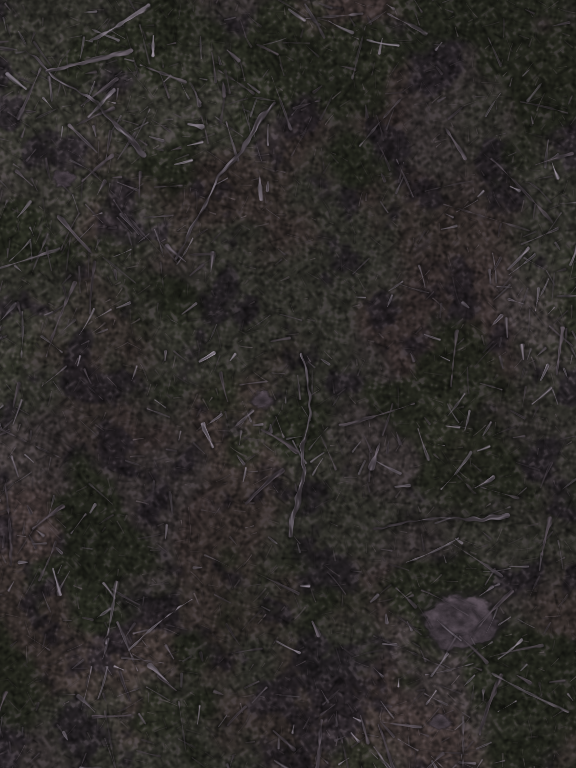
This texture is drawn by a WebGL 1 fragment shader. Its source:

```glsl
precision highp float;
// Dim forest clearing seen from above: grainy mottled soil, moss and dry grass
// from layered noise, strewn with heaps of splintered twigs on jittered grids,
// then a few long bent branches and weathered stones.
uniform vec2 u_resolution;

const vec3 SOIL = vec3(0.212, 0.190, 0.190);
const vec3 GRASS = vec3(0.192, 0.190, 0.168);
const vec3 MOSS = vec3(0.138, 0.148, 0.112);
const vec3 BRACKEN = vec3(0.225, 0.182, 0.178);
const vec3 SHADE = vec3(0.138, 0.120, 0.140);
const vec3 STRAW = vec3(0.295, 0.265, 0.285);
const vec3 OLD_WOOD = vec3(0.275, 0.245, 0.272);
const vec3 PALE_WOOD = vec3(0.550, 0.515, 0.565);
const vec3 STONE = vec3(0.275, 0.242, 0.270);

float hash(vec2 p) {
  vec3 q = fract(vec3(p.xyx) * 0.1031);
  q += dot(q, q.yzx + 33.33);
  return fract((q.x + q.y) * q.z);
}

vec2 hash2(vec2 p) {
  return vec2(hash(p + 17.3), hash(p + 59.7));
}

float noise(vec2 p) {
  vec2 i = floor(p);
  vec2 f = fract(p);
  f = f * f * (3.0 - 2.0 * f);
  float low = mix(hash(i), hash(i + vec2(1.0, 0.0)), f.x);
  float high = mix(hash(i + vec2(0.0, 1.0)), hash(i + 1.0), f.x);
  return mix(low, high, f.y);
}

float fbm(vec2 p) {
  float sum = 0.0;
  float weight = 0.5;
  for (int i = 0; i < 4; i++) {
    sum += weight * noise(p);
    p = mat2(1.6, 1.2, -1.2, 1.6) * p + 7.1;
    weight *= 0.5;
  }
  return sum / 0.9375;
}

vec2 turn(vec2 p, float angle) {
  float c = cos(angle);
  float s = sin(angle);
  return vec2(c * p.x + s * p.y, c * p.y - s * p.x);
}

// Distance to a tapered bar lying along x, bowed by bend.
float barDistance(vec2 q, float halfLength, float width, float bend) {
  q.y += bend * q.x * q.x;
  float taper = mix(1.0, 0.4, clamp(0.5 + 0.5 * q.x / halfLength, 0.0, 1.0));
  return length(vec2(max(abs(q.x) - halfLength, 0.0), q.y)) - width * taper;
}

float cover(float d, float soft) {
  return 1.0 - smoothstep(-soft, soft, d);
}

// How thickly fallen wood gathers around a place, 0 to 1.
float heapAt(vec2 p) {
  return smoothstep(0.42, 0.74, 0.7 * noise(p * 5.0 + 23.0) + 0.3 * noise(p * 13.0 + 5.0));
}

// Lays one grid of twigs over the ground; clumping 0 is even, 1 is in heaps.
vec3 strewTwigs(vec3 col, vec3 dim, vec3 bright, vec2 p, float cell,
                float width, float clumping, float opacity, float seed, float soft) {
  vec2 home = floor(p / cell);
  for (int j = -1; j <= 1; j++) {
    for (int i = -1; i <= 1; i++) {
      vec2 id = home + vec2(float(i), float(j));
      vec2 key = id + seed;
      vec2 center = (id + hash2(key)) * cell;
      float chance = mix(0.9, 0.16 + 0.84 * heapAt(center), clumping);
      vec2 r = hash2(key + 131.0);
      vec2 v = hash2(key + 277.0);
      float angle = noise(center * 3.5 + 4.0) * 7.0 + (r.x - 0.5) * 2.4;
      float halfLength = cell * mix(0.2, 0.85, r.y * r.y);
      vec2 q = turn(p - center, angle);
      float d = barDistance(q, halfLength, width * mix(0.5, 1.4, v.x * v.x), (v.y - 0.5) * 0.15 / cell);
      d += width * (noise(q * vec2(90.0, 200.0) + key) - 0.4);
      float present = step(hash(key + 401.0), chance) * opacity;
      float bark = 0.6 + 0.8 * noise(q * vec2(70.0, 320.0) + key);
      vec3 wood = mix(dim, bright, v.y * v.y) * bark;
      col *= 1.0 - 0.28 * present * cover(d - width * 0.7, width + soft);
      col = mix(col, wood, present * mix(0.55, 1.0, v.x) * cover(d, soft));
    }
  }
  return col;
}

vec3 ground(vec2 p) {
  vec3 col = mix(SOIL, GRASS, smoothstep(0.36, 0.58, fbm(p * 4.0 + 3.0)));
  col = mix(col, BRACKEN, 0.7 * smoothstep(0.50, 0.66, fbm(p * 5.0 + 41.0)));
  col = mix(col, SHADE, 0.8 * smoothstep(0.52, 0.66, fbm(p * 15.0 + 67.0)));
  col = mix(col, MOSS, 0.9 * smoothstep(0.50, 0.64, fbm(p * 6.5 + 90.0)));
  vec2 g = turn(p, 0.6);
  float grain = 0.5 * fbm(g * 65.0) + 0.5 * noise(g * 175.0 + 31.0);
  col *= 0.36 + 1.28 * grain;
  return mix(col, STRAW, 0.55 * smoothstep(0.58, 0.82, grain));
}

vec3 addStone(vec3 col, vec2 p, vec2 center, float radius, float soft) {
  vec2 q = (p - center) * vec2(0.85, 1.1);
  float d = length(q) - radius * (0.6 + 0.8 * fbm(q / radius * 1.6 + center * 30.0));
  float light = 0.5 + 0.9 * fbm(q * 75.0 + 9.0) + 0.15 * q.y / radius;
  col = mix(col, SHADE * 0.85, 0.75 * cover(d - radius * 0.12, radius * 0.25));
  return mix(col, STONE * light, cover(d, soft * 2.5));
}

vec3 addBranch(vec3 col, vec2 p, float index, float soft) {
  vec2 r = hash2(vec2(index, 8.0));
  vec2 center = fract(vec2(0.53, 0.42) + index * vec2(0.618, 0.45)) * vec2(1.0, 1.33);
  vec2 q = turn(p - center, 1.5 + index * 0.85 + r.x * 0.3);
  q.y += 0.014 * (noise(vec2(q.x * 16.0, index)) - 0.5) + 0.004 * noise(vec2(q.x * 70.0, index));
  float d = barDistance(q, mix(0.10, 0.18, r.y), 0.0048, (r.x - 0.5) * 1.6);
  d += 0.005 * (noise(q * vec2(55.0, 160.0) + index) - 0.4);
  float bark = noise(q * vec2(60.0, 300.0) + index * 5.0);
  col *= 1.0 - 0.4 * cover(d - 0.003, 0.006);
  return mix(col, mix(OLD_WOOD * 0.75, PALE_WOOD, bark * bark), 0.9 * cover(d, soft));
}

void main() {
  vec2 p = gl_FragCoord.xy / u_resolution.x;
  float soft = max(0.0013, 0.5 / u_resolution.x);
  vec3 col = ground(p);
  col *= 0.93 + 0.22 * heapAt(p);

  // Grass blades, stones, then wood from small chips to long branches.
  col = strewTwigs(col, col * 0.9, mix(col, STRAW, 0.7) * 1.35, p, 0.019, 0.0013, 0.0, 0.75, 11.0, soft);
  for (int i = 0; i < 4; i++) {
    float k = float(i);
    vec2 spot = fract(vec2(0.80, 0.19) + k * vec2(0.655, 0.29)) * vec2(1.0, 1.33);
    col = addStone(col, p, spot, i == 0 ? 0.052 : 0.015, soft);
  }
  col = strewTwigs(col, OLD_WOOD, PALE_WOOD, p, 0.033, 0.0022, 0.9, 0.8, 53.0, soft);
  col = strewTwigs(col, OLD_WOOD, PALE_WOOD, p, 0.058, 0.0030, 1.0, 0.9, 97.0, soft);
  for (int i = 0; i < 4; i++) col = addBranch(col, p, float(i), soft);
  col = strewTwigs(col, OLD_WOOD, PALE_WOOD, p, 0.098, 0.0036, 1.0, 0.9, 151.0, soft);
  gl_FragColor = vec4(col, 1.0);
}
```
